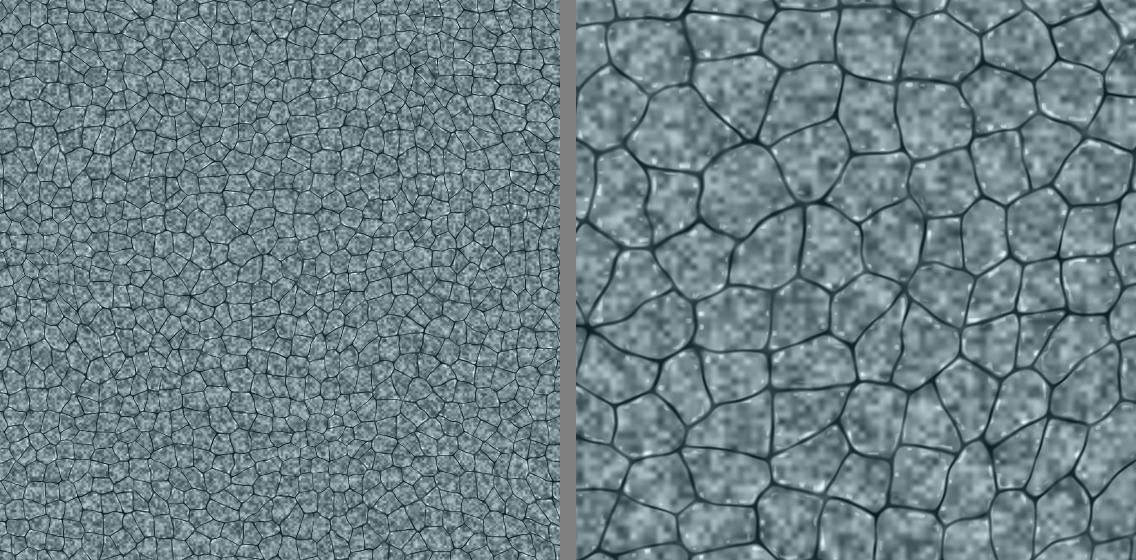
Left, the full canvas; right, a detail of the centre.
Reproduce this texture procedurally as a three.js fragment shader.

```glsl
// Grey-teal crackled hide: small blocky plates parted by thin dark creases.
// A warped Voronoi grid gives the plates, its rounded border distance the
// creases, and layered value noise the mottled, flecked surface.

#define PLATES 29.0         // plates across the canvas
#define JITTER 0.76         // irregularity of the plate centres
#define WARP 1.5            // large-scale bending, in plates
#define WOBBLE 0.12         // small waviness of the creases, in plates
#define CREASE 0.050        // crease half-width, in plates
#define ROUNDING 36.0       // higher gives sharper plate corners
#define MOTTLE 0.56         // contrast of the surface grain
#define FLECKS 0.24         // brightness of the pale rim flecks
#define BASE_TONE 0.460     // mean red level of a plate
#define CREASE_TONE 0.03    // red level inside a crease
#define TINT vec3(0.0, 0.077, 0.086) // shift of green and blue over red

varying vec2 vUv;

float hash(vec2 p) {
  return fract(sin(dot(p, vec2(127.1, 311.7))) * 43758.5453);
}

vec2 hash2(vec2 p) {
  return vec2(hash(p), hash(p + vec2(41.3, 17.9)));
}

float valueNoise(vec2 p) {
  vec2 i = floor(p);
  vec2 f = fract(p);
  f = f * f * (3.0 - 2.0 * f);
  float low = mix(hash(i), hash(i + vec2(1.0, 0.0)), f.x);
  float high = mix(hash(i + vec2(0.0, 1.0)), hash(i + vec2(1.0)), f.x);
  return mix(low, high, f.y);
}

vec2 noise2(vec2 p) {
  return vec2(valueNoise(p), valueNoise(p + vec2(53.7, 91.2))) - 0.5;
}

vec2 plateCentre(vec2 cell) {
  return cell + 0.5 + JITTER * (hash2(cell) - 0.5);
}

// Returns the rounded distance to the plate border and a random plate value.
vec2 plates(vec2 p) {
  vec2 home = floor(p);
  vec2 nearestCell = home;
  vec2 toNearest = vec2(0.0);
  float nearest = 1000.0;
  for (int y = -1; y <= 1; y++) {
    for (int x = -1; x <= 1; x++) {
      vec2 cell = home + vec2(float(x), float(y));
      vec2 toCentre = plateCentre(cell) - p;
      float d = dot(toCentre, toCentre);
      if (d < nearest) {
        nearest = d;
        nearestCell = cell;
        toNearest = toCentre;
      }
    }
  }

  // Smooth minimum of the distances to all bisecting lines
  float sum = 0.0;
  for (int y = -2; y <= 2; y++) {
    for (int x = -2; x <= 2; x++) {
      vec2 cell = nearestCell + vec2(float(x), float(y));
      vec2 toCentre = plateCentre(cell) - p;
      vec2 between = toCentre - toNearest;
      if (dot(between, between) > 0.0001) {
        float d = dot(0.5 * (toCentre + toNearest), normalize(between));
        sum += exp(-ROUNDING * d);
      }
    }
  }
  return vec2(-log(sum) / ROUNDING, hash(nearestCell + 7.7));
}

void main() {
  // Bent plate coordinates
  vec2 p = vUv * PLATES;
  p += WARP * noise2(vUv * 6.0) + WOBBLE * noise2(vUv * 70.0);
  vec2 plate = plates(p);
  float border = plate.x;

  // Mottled plate surface, slightly domed
  float grain = 0.42 * valueNoise(vUv * 125.0)
              + 0.58 * valueNoise(vUv * 250.0 + 13.1);
  float tone = BASE_TONE + MOTTLE * (grain - 0.5);
  tone += 0.02 * (plate.y - 0.5);
  tone += 0.03 * (smoothstep(0.0, 0.3, border) - 0.65);

  // Pale flecks along the rims
  float rim = smoothstep(0.03, 0.07, border)
            * (1.0 - smoothstep(0.08, 0.16, border));
  float fleck = smoothstep(0.62, 0.88, valueNoise(vUv * 250.0 + 71.0));
  tone += FLECKS * rim * fleck;

  // Creases of uneven depth
  float crease = 1.0 - smoothstep(0.0, CREASE, border);
  float depth = mix(0.45, 1.0, valueNoise(vUv * 100.0 + 29.0));
  tone = mix(tone, CREASE_TONE, crease * depth);

  gl_FragColor = vec4(clamp(vec3(tone) + TINT, 0.0, 1.0), 1.0);
}
```
